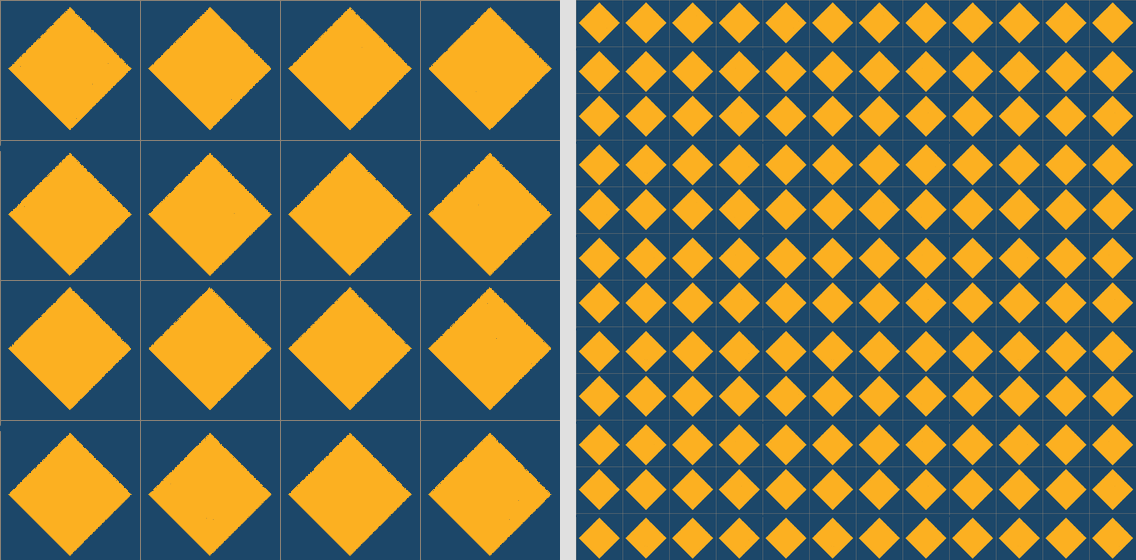
Left, the tile; right, the same tile 3 across and 3 down.
Give the GLSL for this pattern, as a three.js fragment shader.

```glsl
varying vec2 vUv;

#define REPEATS 4.0
#define HALF_DIAGONAL 0.441
#define LOW_ROW_Y 0.469
#define HIGH_ROW_Y 0.510
#define LINE_WIDTH 0.0065
#define LINE_SHIFT 0.0039
#define FRAY 0.007
#define SPECK_CHANCE 0.016
#define NAVY vec3(0.11, 0.28, 0.41)
#define AMBER vec3(0.99, 0.69, 0.13)
#define LINE_COLOR vec3(0.55, 0.51, 0.46)
#define SPECK_COLOR vec3(0.55, 0.47, 0.28)

float hash(vec2 p) {
  vec3 q = fract(vec3(p.xyx) * 0.1031);
  q += dot(q, q.yzx + 33.33);
  return fract((q.x + q.y) * q.z);
}

// Random value per grid square, wrapping at the canvas border
float gridHash(vec2 p, float density) {
  return hash(mod(floor(p * density), REPEATS * density));
}

// Antialiased coverage of a signed distance
float fill(float d, float aa) {
  return 1.0 - smoothstep(-0.5 * aa, 0.5 * aa, d);
}

// Rare tiny dots, one candidate per grid square
float specks(vec2 p, float density, float aa) {
  vec2 id = mod(floor(p * density), REPEATS * density);
  vec2 center = 0.2 + 0.6 * vec2(hash(id + 17.0), hash(id + 59.0));
  float d = length(fract(p * density) - center) / density - 0.003;
  return step(1.0 - SPECK_CHANCE, hash(id + 5.0)) * fill(d, aa);
}

void main() {
  vec2 p = vUv * REPEATS;
  float aa = max(fwidth(p.x), fwidth(p.y));
  vec2 cell = floor(p);
  float lowRow = 1.0 - mod(cell.y, 2.0);

  // Diamonds, alternating in height from row to row
  vec2 q = fract(p) - vec2(0.5, mix(HIGH_ROW_Y, LOW_ROW_Y, lowRow));
  float diamond = (abs(q.x) + abs(q.y) - HALF_DIAGONAL) * 0.7071;

  // Ragged edges, clean only at the lower left
  float ragged = max(step(0.0, q.y), 0.6 * step(0.0, q.x));
  float chip = step(0.6, gridHash(p, 128.0)) * gridHash(p + 0.5, 128.0);
  diamond += ragged * FRAY * chip;

  vec3 color = mix(NAVY, AMBER, fill(diamond, aa));
  color = mix(color, SPECK_COLOR, 0.65 * specks(p, 16.0, aa) * fill(diamond, aa));

  // Hairline grid with small knots at the crossings
  vec2 g = abs(fract(p - vec2(LINE_SHIFT, -LINE_SHIFT) + 0.5) - 0.5);
  float vertical = fill(g.x - 0.5 * LINE_WIDTH, aa);
  float horizontal = fill(g.y - 0.5 * LINE_WIDTH, aa);
  float knot = fill(length(g) - 1.2 * LINE_WIDTH, aa);

  // Short breaks in the first vertical line
  float gap = fill(abs(fract(p.y) - 0.94) - 0.02, aa);
  vertical *= 1.0 - gap * lowRow * step(cell.x, 0.5);

  float line = max(max(vertical, horizontal), 0.6 * knot);
  gl_FragColor = vec4(mix(color, LINE_COLOR, line), 1.0);
}
```
